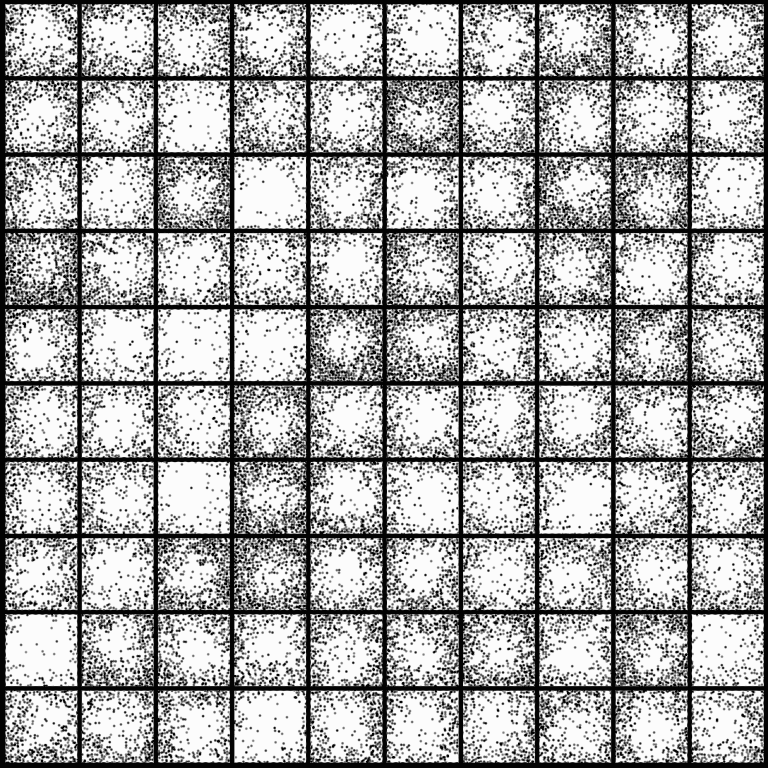
Reproduce this pattern procedurally as a three.js fragment shader.

```glsl
// A ten by ten grid of white tiles with black lines and grainy, shaded rims.
// Jittered cellular dots form the grain; their density rises from each tile's
// centre to its edge, with a strength and a bright spot that vary per tile.
varying vec2 vUv;

// Three pseudo-random values for one lattice cell
vec3 hash3(vec2 cell) {
  vec3 p = fract(cell.xyx * vec3(0.1031, 0.1030, 0.0973));
  p += dot(p, p.yxz + 33.33);
  return fract((p.xxy + p.yzz) * p.zyx);
}

// Continuous tile coordinates, from 0 to 10 across and up
vec2 gridCoord(vec2 uv) {
  return clamp((uv - 0.0043) / 0.0993, 0.0, 10.0);
}

// Chance that a speck lands at this place
float speckDensity(vec2 uv) {
  vec2 grid = gridCoord(uv);
  vec2 tile = min(floor(grid), 9.0);
  vec3 rnd = hash3(tile + 17.0);
  float k = rnd.x - 0.5;
  float strength = 0.85 + 0.3 * k + 3.0 * k * k * k;

  // Distance from the bright spot, near 1 at the rim
  vec2 offset = 2.0 * (grid - tile - 0.5) - 0.35 * (rnd.yz - 0.5);
  float rim = smoothstep(0.75 - 0.6 * strength, 1.15, length(offset));

  // Uneven shading inside the tiles
  float mottle = sin(uv.x * 93.0 + 2.0 * sin(uv.y * 71.0))
               + sin(uv.y * 117.0 + 2.0 * sin(uv.x * 83.0));
  return strength * mix(0.07, 0.74, rim) * (1.0 + 0.14 * mottle);
}

// Soft dark specks of varied tone, one at most per lattice cell
float grainInk(vec2 uv) {
  vec2 p = uv * 320.0;
  float ink = 0.0;
  for (int j = -1; j <= 1; j++) {
    for (int i = -1; i <= 1; i++) {
      vec2 cell = floor(p) + vec2(float(i), float(j));
      vec3 rnd = hash3(cell + 71.0);
      vec2 speck = cell + 0.15 + 0.7 * rnd.xy;
      float present = step(rnd.z, speckDensity((cell + 0.5) / 320.0));
      float tone = mix(0.5, 1.0, hash3(cell + 409.0).x);
      ink += present * tone * (1.0 - smoothstep(0.1, 0.85, distance(p, speck)));
    }
  }
  return min(ink, 1.0);
}

// Black grid lines with slightly worn edges
float lineInk(vec2 uv) {
  vec2 toLine = abs(fract(gridCoord(uv) + 0.5) - 0.5) * 0.0993;
  float wear = 0.0003 * sin(uv.x * 710.0) * sin(uv.y * 650.0);
  return 1.0 - smoothstep(0.0021, 0.0039, min(toLine.x, toLine.y) + wear);
}

void main() {
  float ink = max(grainInk(vUv), lineInk(vUv));
  gl_FragColor = vec4(vec3(mix(0.99, 0.01, ink)), 1.0);
}
```
